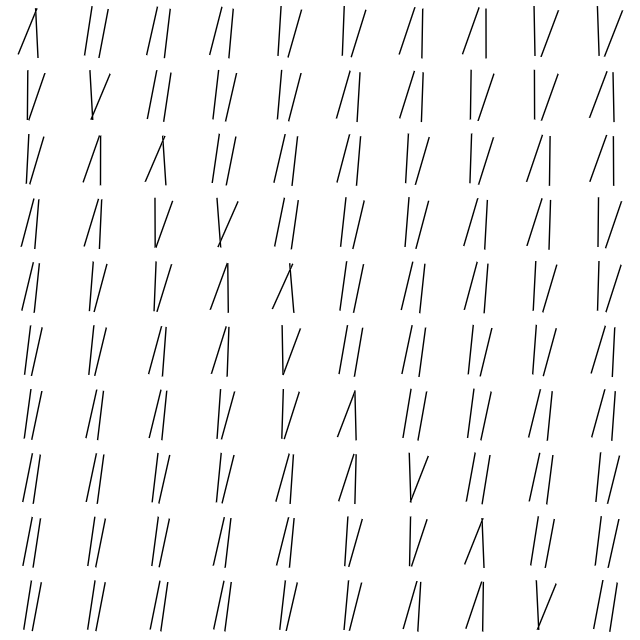
This pattern is drawn by a WebGL 2 fragment shader. Its source:

```glsl
#version 300 es
precision highp float;
// A 10 by 10 grid of leaning stroke pairs on white. Each pair opens or closes
// by an angle that follows its distance from a diagonal; the gap is narrow
// below the diagonal and wide above it, and the direction runs in twos.

#define COUNT 10.0         // pairs across and down
#define PITCH 0.0996       // spacing of pair centres
#define FIRST 0.0503       // centre of the top left pair
#define HALF_LENGTH 0.0388 // half of a stroke
#define STROKE 0.0022      // stroke width
#define LEAN 0.170         // common tilt, radians
#define NARROW 0.0073      // half gap below the diagonal
#define WIDE 0.0121        // half gap above the diagonal
#define DRIFT 0.8889       // columns the diagonal moves per row

uniform vec2 u_resolution;
out vec4 outColor;

const vec3 PAPER = vec3(1.0);
const vec3 INK = vec3(0.0);

// Signed distance to a flat-ended stroke centred at the origin,
// tilted clockwise from the vertical.
float strokeDistance(vec2 p, float tilt) {
    vec2 along = vec2(sin(tilt), cos(tilt));
    vec2 across = vec2(along.y, -along.x);
    vec2 q = abs(vec2(dot(p, across), dot(p, along)))
           - vec2(0.5 * STROKE, HALF_LENGTH);
    return length(max(q, 0.0)) + min(max(q.x, q.y), 0.0);
}

// Half the angle between the strokes, by signed distance from the diagonal.
float openingAngle(float offset, bool below) {
    return below ? 0.2185 * exp(0.34 * offset)
                 : 0.336 * (1.0 - exp(-0.11 * (offset - 0.5)));
}

void main() {
    // Grid cell, with rows counted from the top
    vec2 uv = gl_FragCoord.xy / u_resolution;
    vec2 fromTop = vec2(uv.x, 1.0 - uv.y);
    vec2 cell = clamp(floor((fromTop - FIRST) / PITCH + 0.5), 0.0, COUNT - 1.0);
    vec2 local = (fromTop - FIRST - cell * PITCH) * vec2(1.0, -1.0);

    // Shape of this pair
    float offset = cell.x - DRIFT * cell.y;
    bool below = offset < 0.5;
    float phase = mod(cell.x + cell.y + (below ? 1.0 : 2.0), 4.0);
    float direction = phase < 1.5 ? 1.0 : -1.0;
    float angle = direction * openingAngle(offset, below);
    vec2 gap = (below ? NARROW : WIDE) * vec2(cos(LEAN), -sin(LEAN));

    // Both strokes with edges softened over one pixel
    float d = min(strokeDistance(local + gap, LEAN + angle),
                  strokeDistance(local - gap, LEAN - angle));
    float pixel = 1.0 / min(u_resolution.x, u_resolution.y);
    float coverage = clamp(0.5 - d / pixel, 0.0, 1.0);
    outColor = vec4(mix(PAPER, INK, coverage), 1.0);
}
```
